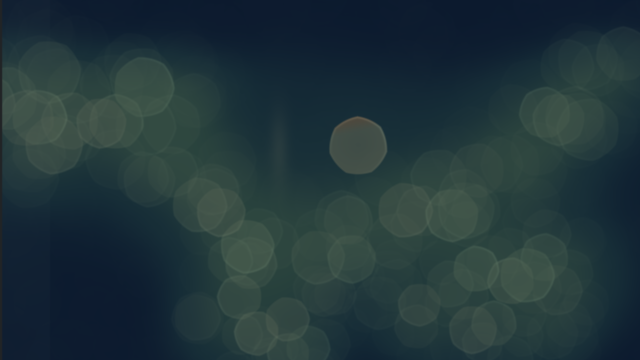
Write a Shadertoy shader that draws this background.

```glsl
// Soft bokeh at dusk: faint overlapping lens discs over a navy to green haze.
// Glowing line segments give a light field; it tints the haze and sets the
// strength of rounded heptagon discs scattered by jittered cell grids.

const float PI = 3.14159265;
const int LAYERS = 4;
const int GLOWS = 8;
const float CELL = 0.15;

const vec3 NAVY  = vec3(0.045, 0.100, 0.180);
const vec3 TEAL  = vec3(0.085, 0.175, 0.215);
const vec3 MOSS  = vec3(0.165, 0.265, 0.240);
const vec3 STONE = vec3(0.365, 0.395, 0.335);

// Ends of each glowing segment, in units of the canvas height
const vec4 GLOW_LINES[GLOWS] = vec4[](
    vec4(0.02, 0.78, 0.10, 0.62), vec4(0.12, 0.72, 0.42, 0.72),
    vec4(0.46, 0.62, 0.74, 0.28), vec4(0.64, 0.10, 0.80, 0.06),
    vec4(0.72, 0.25, 1.10, 0.38), vec4(1.68, 0.80, 1.44, 0.55),
    vec4(1.24, 0.40, 1.50, 0.10), vec4(1.18, 0.12, 1.56, 0.24));

vec3 hash3(vec3 p) {
    p = fract(p * vec3(0.1031, 0.1030, 0.0973));
    p += dot(p, p.yxz + 33.33);
    return fract((p.xxy + p.yxx) * p.zyx);
}

float segmentDistance(vec2 p, vec2 a, vec2 b) {
    vec2 ab = b - a;
    return length(p - a - ab * clamp(dot(p - a, ab) / dot(ab, ab), 0.0, 1.0));
}

// Combined light of all segments, 0 to 1
float lightField(vec2 p, float width) {
    float shade = 1.0;
    for (int i = 0; i < GLOWS; i++) {
        float d = segmentDistance(p, GLOW_LINES[i].xy, GLOW_LINES[i].zw) / width;
        shade *= 1.0 - 0.75 * exp(-d * d);
    }
    return 1.0 - shade;
}

float mottle(vec2 p) {
    return sin(p.x * 7.0 + 2.0 * sin(p.y * 4.0)) * sin(p.y * 6.0 + 1.5 * sin(p.x * 5.0));
}

vec3 haze(vec2 p) {
    vec2 q = (p - vec2(0.95, 0.58)) / vec2(0.95, 0.36);
    float light = 0.8 * lightField(p, 0.16) + 0.34 * exp(-dot(q, q)) + 0.04 * mottle(p);
    light *= 1.0 - 0.7 * smoothstep(0.75, 1.0, p.y);
    vec3 dim = mix(NAVY, TEAL, smoothstep(0.0, 0.4, light));
    return mix(dim, MOSS, smoothstep(0.3, 1.0, light));
}

// Signed distance to a heptagon softened toward a circle
float discDistance(vec2 p, float radius, float turn) {
    float sector = 2.0 * PI / 7.0;
    float a = mod(atan(p.y, p.x) + turn, sector) - 0.5 * sector;
    return length(p) * mix(1.0, cos(a) / cos(0.5 * sector), 0.35) - radius;
}

// Blends one disc with a thin brighter rim on its lit side
vec3 addDisc(vec3 col, vec2 p, float radius, float turn, vec3 tint, float alpha, float soft) {
    float d = discDistance(p, radius, turn);
    float fill = 1.0 - smoothstep(-soft, soft, d);
    float rim = exp(-pow((d + soft) / soft, 2.0));
    float lit = 0.5 + 0.5 * cos(atan(p.y, p.x) - 6.0 * turn);
    float body = 0.88 + 0.12 * length(p) / radius;
    col = mix(col, tint, fill * alpha * body);
    return col + tint * rim * lit * alpha * 0.24;
}

vec3 discLayer(vec3 col, vec2 p, float layer, float soft) {
    vec2 shift = CELL * vec2(0.37, 0.61) * layer;
    vec2 home = floor((p + shift) / CELL);
    for (int y = -1; y <= 1; y++)
    for (int x = -1; x <= 1; x++) {
        vec2 cell = home + vec2(x, y);
        vec3 h = hash3(vec3(cell + 20.0, layer * 17.0 + 5.0));
        vec3 k = hash3(vec3(cell + 71.0, layer * 29.0 + 3.0));
        vec2 centre = (cell + h.xy) * CELL - shift;
        float radius = mix(0.064, 0.088, clamp(centre.y, 0.0, 1.0)) * mix(0.88, 1.12, k.x);
        float power = smoothstep(0.12, 0.9, lightField(centre, 0.13));
        float alpha = (0.02 + power) * mix(0.06, 0.42, pow(h.z, 2.5));
        vec3 tint = mix(STONE, vec3(0.27, 0.38, 0.31), 0.7 * k.y);
        col = addDisc(col, p - centre, radius, k.z, tint, alpha, soft);
    }
    return col;
}

void mainImage(out vec4 fragColor, in vec2 fragCoord) {
    vec2 p = fragCoord / iResolution.y;
    float pixel = 1.0 / iResolution.y;
    float soft = max(0.0035, pixel);

    vec3 col = haze(p);
    for (int i = 0; i < LAYERS; i++) col = discLayer(col, p, float(i), soft);

    // Faint upright streak of warm light
    vec2 streak = (p - vec2(0.775, 0.59)) / vec2(0.025, 0.10);
    col += vec3(0.060, 0.045, 0.025) * exp(-dot(streak, streak));

    // Lone clear disc with a reddish upper edge
    vec2 q = p - vec2(0.995, 0.595);
    vec3 blush = vec3(0.05, -0.03, -0.05) * smoothstep(0.035, 0.075, q.y - 0.2 * q.x);
    col = addDisc(col, q, 0.082, 0.2, vec3(0.31, 0.345, 0.30) + blush, 0.8, soft);

    // Pale veil and thin dark border along the left side
    float veil = 1.0 - smoothstep(-pixel, pixel, p.x - 0.139);
    col = mix(col, vec3(0.20, 0.27, 0.31), 0.09 * veil);
    float border = 1.0 - smoothstep(-pixel, pixel, p.x - 0.006);
    col = mix(col, vec3(0.13, 0.14, 0.15), border);

    fragColor = vec4(col, 1.0);
}
```
